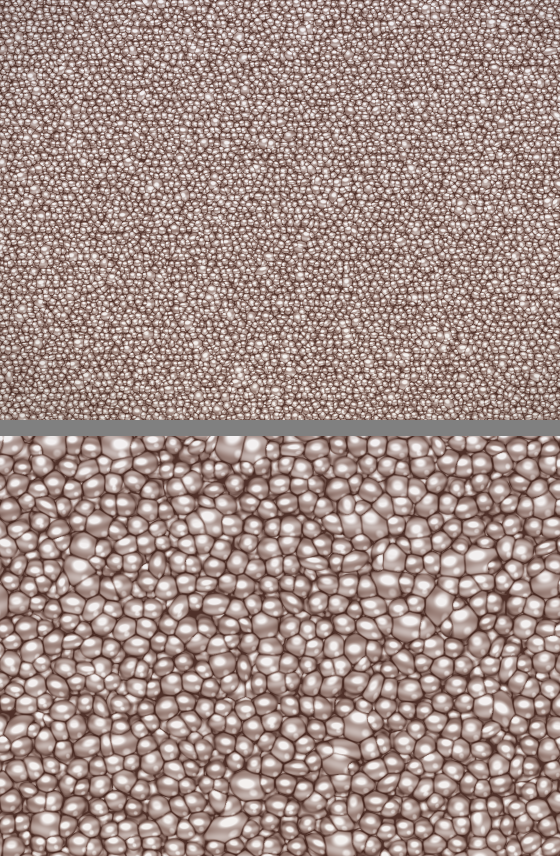
Top: the whole. Bottom: its middle third, enlarged.
Give the GLSL for this texture, as a Shadertoy shader.

```glsl
vec3 hash3(vec2 p) {
    vec3 q = fract(p.xyx * vec3(0.1031, 0.1030, 0.0973));
    q += dot(q, q.yxz + 33.33);
    return fract((q.xxy + q.yzz) * q.zyx);
}

// Warm brown shadow to rosy metal to silvery white
vec3 metalRamp(float tone) {
    vec3 shadow = vec3(0.28, 0.16, 0.13);
    vec3 rose = vec3(0.60, 0.50, 0.47);
    vec3 silver = vec3(0.95, 0.945, 0.945);
    vec3 low = mix(shadow, rose, clamp(tone / 0.45, 0.0, 1.0));
    return mix(low, silver, clamp((tone - 0.45) / 0.55, 0.0, 1.0));
}

// Polished reflections on a unit dome
float grainTone(vec2 dome, vec3 seed) {
    vec2 lightSpot = vec2(-0.1, 0.2) + 0.4 * (seed.xy - 0.5);
    float glint = smoothstep(0.52, 0.18, length((dome - lightSpot) * vec2(0.85, 1.15)));
    float rimGlint = smoothstep(0.3, 0.1, length(dome - vec2(0.3, -0.55) - 0.3 * (seed.yz - 0.5)));
    float bands = sin(dome.y * 7.0 + dome.x * 5.0 * (seed.x - 0.5) + seed.z * 6.28);
    return 0.63 + 0.12 * (seed.z - 0.5) + 0.1 * bands
         + 0.45 * glint + 0.25 * rimGlint - 0.2 * dot(dome, dome);
}

// One bed of grains: x is the tone, y the distance to the nearest edge
vec2 grainLayer(vec2 p, float grow) {
    vec2 cell = floor(p);
    float nearest = 9.0, second = 9.0;
    vec2 dome = vec2(0.0);
    vec3 seed = vec3(0.0);

    // Find the two closest ellipses in staggered rows
    for (int y = -2; y <= 2; y++)
    for (int x = -2; x <= 2; x++) {
        vec2 id = cell + vec2(x, y);
        vec3 place = hash3(id + 7.0);
        vec3 look = hash3(id + 171.0);
        vec2 center = id + vec2(0.25 + 0.5 * mod(id.y, 2.0), 0.5) + 0.56 * (place.xy - 0.5);
        float radius = grow + 0.22 * place.z + 0.28 * smoothstep(0.93, 1.0, place.z);
        float stretch = 1.0 + 0.14 * look.x + 0.25 * smoothstep(0.85, 1.0, look.x);
        float angle = 6.283 * look.y;
        mat2 turn = mat2(cos(angle), -sin(angle), sin(angle), cos(angle));
        vec2 unit = turn * (p - center) * vec2(1.0 / stretch, stretch) / radius;
        float dist = (length(unit) - 1.0) * radius;
        if (dist < nearest) {
            second = nearest;
            nearest = dist;
            dome = unit * turn;
            seed = hash3(id + 313.0);
        } else {
            second = min(second, dist);
        }
    }

    // Dark seams and rims
    float tone = grainTone(dome, seed);
    tone -= 0.34 * (1.0 - smoothstep(0.0, 0.17, second - nearest));
    tone -= 0.2 * smoothstep(-0.14, 0.0, nearest);
    return vec2(tone, nearest);
}

vec3 grains(vec2 p) {
    vec2 upper = grainLayer(p, 0.45);
    vec2 lower = grainLayer(p * 1.2 + vec2(40.5, 91.3), 0.56);

    // Upper grains cast a narrow contact shadow on the lower bed
    float shadow = 1.0 - smoothstep(0.0, 0.2, upper.y);
    float under = lower.x - 0.03 - 0.34 * shadow;
    float tone = mix(upper.x, max(under, 0.04), smoothstep(-0.04, 0.04, upper.y));
    return metalRamp(tone);
}

void mainImage(out vec4 fragColor, in vec2 fragCoord) {
    // Four samples smooth the small grains
    vec3 color = vec3(0.0);
    for (int i = 0; i < 4; i++) {
        vec2 shift = vec2(i % 2, i / 2) * 0.5 - 0.25;
        color += 0.25 * grains((fragCoord + shift) / iResolution.y * 63.0 + 20.0);
    }

    // Soft corner falloff and cooler upper light
    vec2 uv = fragCoord / iResolution.xy;
    color *= 1.0 - 0.08 * smoothstep(0.45, 0.75, length(uv - vec2(0.54, 0.53)));
    color *= mix(vec3(1.01, 1.0, 0.985), vec3(1.0, 0.995, 1.005), uv.y);
    fragColor = vec4(clamp(color, 0.0, 1.0), 1.0);
}
```
